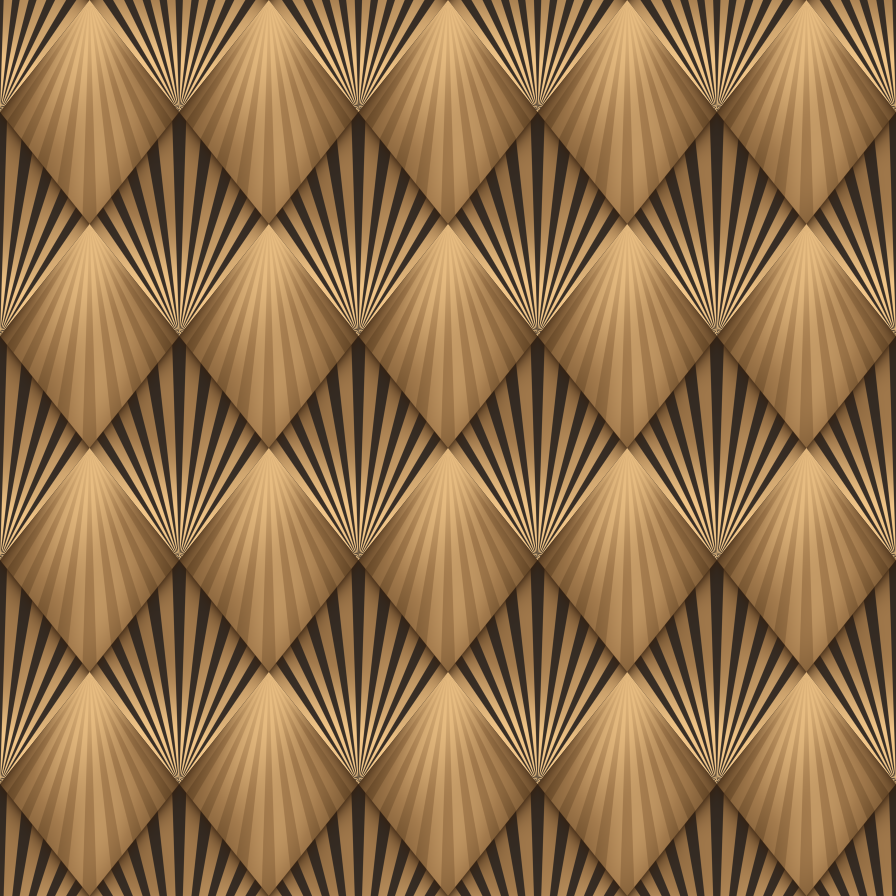
Reproduce this pattern procedurally as a three.js fragment shader.

```glsl
varying vec2 vUv;

const vec2 REPEATS = vec2(5.0, 4.0);      // diamonds across and up
const float RAY_STEP = 0.1415;            // angle between rays, radians
const float RAY_DUTY = 0.46;              // dark share of each ray step
const float SHADOW_WIDTH = 0.05;          // in diamond units
const float FAN_SHADOW = 0.75;
const float SCALE_SHADOW = 0.62;
const float STRIPE_DEPTH = 0.19;          // tone drop of the pale stripes
const float SHEEN = 0.055;

const vec3 BRONZE = vec3(0.41, 0.29, 0.16);
const vec3 GOLD = vec3(0.64, 0.48, 0.30);
const vec3 HIGHLIGHT = vec3(0.94, 0.77, 0.53);
const vec3 EBONY = vec3(0.20, 0.165, 0.135);
const vec3 SHADOW = vec3(0.20, 0.12, 0.055);

// Metal ramp: 0 is bronze, 0.5 gold, 1 highlight
vec3 metal(float tone) {
  vec3 low = mix(BRONZE, GOLD, clamp(tone * 2.0, 0.0, 1.0));
  return mix(low, HIGHLIGHT, clamp(tone * 2.0 - 1.0, 0.0, 1.0));
}

// Coverage of rays leaving the origin along +y
float rays(vec2 v, float pixel) {
  float turn = atan(v.x, v.y) / RAY_STEP;
  float offset = abs(fract(turn + 0.5) - 0.5);
  float soft = min(0.7 * pixel / (max(length(v), 1e-5) * RAY_STEP), 0.5);
  return 1.0 - smoothstep(0.5 * RAY_DUTY - soft, 0.5 * RAY_DUTY + soft, offset);
}

// Shadow falling inward from the two upper edges of a diamond
float upperShadow(vec2 q) {
  float inset = max(0.5 - abs(q.x) - q.y, 0.0);
  return exp(-inset / SHADOW_WIDTH);
}

// Satin diamond with soft stripes spreading down from its top
vec3 satinScale(vec2 q, float pixel) {
  float drop = 0.5 - q.y;
  float side = abs(q.x) * 2.0;
  float stripe = rays(vec2(q.x, drop) / REPEATS, pixel);
  float tone = 0.91 - 0.48 * drop * drop - 0.60 * smoothstep(0.0, 1.1, side);
  tone += SHEEN * sin(drop * 9.0 + q.x * 10.0);
  tone -= STRIPE_DEPTH * stripe * smoothstep(-0.15, 0.45, drop);
  float shade = upperShadow(q) * smoothstep(0.05, 0.5, drop);
  return mix(metal(tone), SHADOW, SCALE_SHADOW * shade);
}

// Ebony diamond with gold rays spreading up from its bottom
vec3 rayFan(vec2 q, float pixel) {
  float rise = q.y + 0.5;
  float ebony = rays(vec2(q.x, rise) / REPEATS, pixel);
  float tone = mix(1.05, 0.42, smoothstep(0.08, 0.72, rise));
  tone += SHEEN * sin(rise * 11.0 + q.x * 8.0);
  vec3 dark = EBONY * mix(1.15, 0.97, rise);
  vec3 color = mix(metal(tone), dark, ebony);
  return mix(color, SHADOW, FAN_SHADOW * upperShadow(q));
}

void main() {
  float pixel = fwidth(vUv.y);
  vec2 cell = vUv * REPEATS;
  vec2 scaleQ = fract(cell) - 0.5;
  vec2 fanQ = fract(cell + 0.5) - 0.5;

  // Diamond boundary, measured in canvas units
  float edge = (abs(scaleQ.x) + abs(scaleQ.y) - 0.5) / length(REPEATS);
  float inFan = smoothstep(-0.7 * pixel, 0.7 * pixel, edge);

  vec3 color = mix(satinScale(scaleQ, pixel), rayFan(fanQ, pixel), inFan);
  gl_FragColor = vec4(color, 1.0);
}
```
